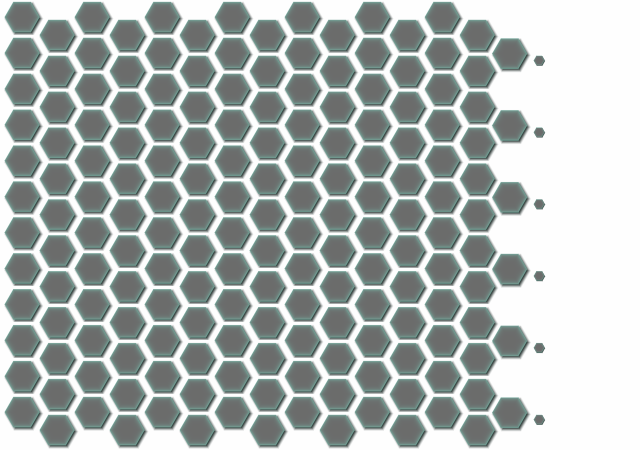
A Shadertoy shader for this pattern:

```glsl
// Honeycomb of grey hexagonal tiles with teal rims and soft drop shadows, fading out to the right.

// Lengths are fractions of the canvas height, y measured downwards.
#define COLUMN_PITCH 0.0778
#define ROW_PITCH 0.0798
#define FIRST_TILE vec2(0.0491, 0.0380)
#define APOTHEM 0.0338
#define GLOW_WIDTH 0.0042
#define SHADOW_OFFSET vec2(0.0036, 0.0036)
#define SHADOW_BLUR 0.0056
#define FACE_COLOR vec3(0.418, 0.422, 0.420)
#define RIM_COLOR vec3(0.46, 0.67, 0.62)
#define SHADOW_COLOR vec3(0.10, 0.15, 0.14)
#define PAPER_COLOR vec3(0.996)

// Flat-topped hexagon, negative inside.
float hexDistance(vec2 p, float apothem) {
    p = abs(p);
    return max(p.y, dot(p, vec2(0.8660, 0.5))) - apothem;
}

// Offset from the nearest tile centre in a finite grid.
vec2 gridOffset(vec2 p, vec2 origin, vec2 pitch, vec2 count) {
    vec2 cell = clamp(round((p - origin) / pitch), vec2(0.0), count - 1.0);
    return p - origin - cell * pitch;
}

// Paints one tile; scale shrinks its rim and shadow along with it.
void paintTile(inout vec3 color, vec2 offset, float scale) {
    vec2 p = offset / scale;
    float pixel = 1.0 / (iResolution.y * scale);

    // Drop shadow towards the lower right
    float shadowDist = hexDistance(p - SHADOW_OFFSET, APOTHEM);
    float shadow = 1.0 - smoothstep(-SHADOW_BLUR, SHADOW_BLUR, shadowDist);
    color = mix(color, SHADOW_COLOR, 0.92 * shadow);

    // Face with a glow along its inner edge
    float dist = hexDistance(p, APOTHEM);
    float glow = exp(min(dist, 0.0) / GLOW_WIDTH);
    vec3 face = mix(FACE_COLOR, RIM_COLOR, glow);
    color = mix(color, face, 1.0 - smoothstep(-0.7 * pixel, 0.7 * pixel, dist));
}

void mainImage(out vec4 fragColor, in vec2 fragCoord) {
    vec2 p = vec2(fragCoord.x, iResolution.y - fragCoord.y) / iResolution.y;
    vec3 color = PAPER_COLOR;

    // Two interleaved grids form the honeycomb
    vec2 pitch = vec2(2.0 * COLUMN_PITCH, ROW_PITCH);
    for (int i = 0; i < 2; i++) {
        vec2 origin = FIRST_TILE + float(i) * vec2(COLUMN_PITCH, 0.5 * ROW_PITCH);
        paintTile(color, gridOffset(p, origin, pitch, vec2(7.0, 12.0)), 1.0);
    }

    // Sparse outer column, then a column of small tiles
    vec2 sparsePitch = vec2(1.0, 2.0 * ROW_PITCH);
    vec2 sparseCount = vec2(1.0, 6.0);
    paintTile(color, gridOffset(p, vec2(1.1325, 0.1192), sparsePitch, sparseCount), 1.0);
    paintTile(color, gridOffset(p, vec2(1.1980, 0.1343), sparsePitch, sparseCount), 0.31);

    fragColor = vec4(color, 1.0);
}
```
